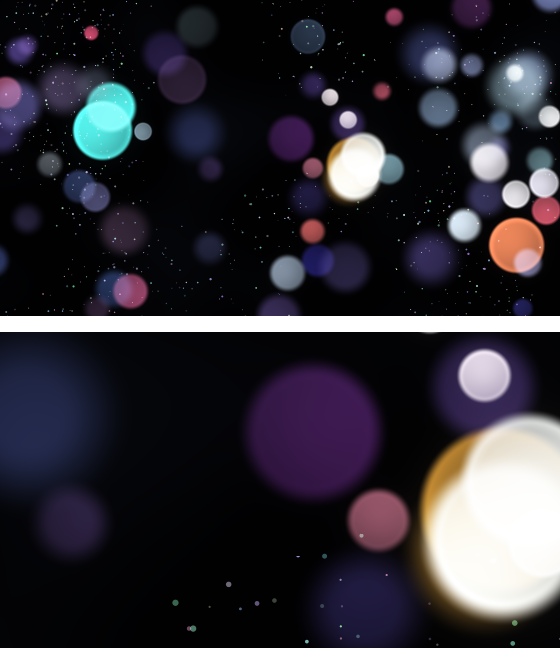
Top: the whole. Bottom: its middle third, enlarged.
Give the GLSL for this background, as a WebGL 1 fragment shader.

```glsl
precision highp float;

// Night bokeh: families of blurred light discs and a drift of tiny coloured
// sparks over near-black haze. Each family scatters its discs around a home
// point with a low-discrepancy sequence; all light is combined by screening.

#define MAX_DISCS 32
#define DUST_LAYERS 3
#define DUST_CELLS 32.0
#define DUST_CHANCE 0.22
#define DUST_SIZE 0.0027
#define HALO 0.13
#define RIM 0.22
#define HAZE 0.035

uniform vec2 u_resolution;

float hash(vec2 p) {
    vec3 q = fract(p.xyx * 0.1031);
    q += dot(q, q.yzx + 33.33);
    return fract((q.x + q.y) * q.z);
}

vec3 hash3(vec2 p) {
    return vec3(hash(p), hash(p + 17.3), hash(p + 41.7));
}

vec2 gradient(vec2 cell) {
    float angle = 6.2832 * hash(cell + 91.0);
    return vec2(cos(angle), sin(angle));
}

float gradientNoise(vec2 p) {
    vec2 i = floor(p), f = fract(p), e = vec2(1.0, 0.0);
    vec2 u = f * f * f * (f * (f * 6.0 - 15.0) + 10.0);
    float low = mix(dot(gradient(i), f), dot(gradient(i + e), f - e), u.x);
    float high = mix(dot(gradient(i + e.yx), f - e.yx),
                     dot(gradient(i + 1.0), f - 1.0), u.x);
    return mix(low, high, u.y);
}

vec3 screenBlend(vec3 base, vec3 light) {
    return 1.0 - (1.0 - base) * (1.0 - clamp(light, 0.0, 1.0));
}

// One lens disc: soft edge, slanted shading, thin rim when sharp, faint halo.
float disc(vec2 offset, float radius, float blur, float slant) {
    float d = length(offset) / radius;
    float body = 1.0 - smoothstep(1.0 - blur, 1.0 + blur, d);
    float shade = 0.92 + 0.16 * dot(offset / radius, vec2(cos(slant), sin(slant)));
    float rim = RIM * smoothstep(0.75, 1.0, d) * (1.0 - smoothstep(0.05, 0.3, blur));
    return body * (shade + rim) + HALO * exp(-1.6 * d * d * (1.0 - 0.5 * blur));
}

// Scatters count discs; area holds the home point (xy) and the spread (zw).
vec3 family(vec3 base, vec2 p, float count, float seed, vec4 area,
            float size, float blur, vec3 tint, float vary) {
    for (int i = 0; i < MAX_DISCS; i++) {
        float n = float(i);
        if (n >= count) break;
        vec2 key = vec2(n + 1.0, seed * 7.0);
        vec3 look = hash3(key);
        vec2 place = fract(n * vec2(0.7549, 0.5698) + hash3(vec2(seed)).xy
                           + 0.15 * hash3(key + 63.0).xy);
        vec2 center = area.xy + area.zw * (2.0 * place - 1.0);
        float radius = size * mix(0.45, 1.25, look.x);
        float soft = mix(0.04, blur, look.y) + 0.7 / (u_resolution.y * radius);
        vec3 hue = mix(vec3(1.0), 0.35 + 1.3 * hash3(key + 29.0), vary);
        base = screenBlend(base, tint * hue * disc(p - center, radius, soft, 6.28 * look.z));
    }
    return base;
}

// Sparks sit one per cell at most, gathered into drifts by noise.
vec3 dust(vec2 p, float layer) {
    float cells = DUST_CELLS * (1.0 + 0.37 * layer);
    vec2 grid = p * cells + layer * 19.7;
    vec2 cell = floor(grid);
    vec3 look = hash3(cell + layer * 53.0);
    vec2 spot = 0.2 + 0.6 * hash3(cell + 7.0).xy;
    float d = length(fract(grid) - spot) / cells;
    float radius = DUST_SIZE * mix(0.35, 1.2, look.y * look.y);
    float pixel = 1.0 / u_resolution.y;
    float drift = smoothstep(-0.2, 0.4, gradientNoise(p * 2.3 + 4.0));
    float lit = step(look.x, DUST_CHANCE * drift) * mix(0.25, 1.0, look.z);
    vec3 hue = mix(vec3(0.75, 0.85, 0.95), hash3(cell + 77.0), 0.45);
    return hue * lit * (1.0 - smoothstep(radius - 0.5 * pixel, radius + 0.7 * pixel, d));
}

void main() {
    vec2 p = gl_FragCoord.xy / u_resolution.y;
    vec4 everywhere = vec4(0.89, 0.5, 0.92, 0.52);
    vec4 rightCloud = vec4(1.53, 0.64, 0.2, 0.17);

    // Near-black ground with cool haze
    float cloud = smoothstep(-0.1, 0.6, gradientNoise(p * 2.6 + 11.0));
    vec3 col = vec3(0.003, 0.003, 0.007) + HAZE * cloud * vec3(0.5, 0.65, 1.0);

    // Dim far discs, then grey-blue clouds
    col = family(col, p, 30.0, 3.0, everywhere, 0.062, 0.55, vec3(0.16, 0.14, 0.24), 0.6);
    col = family(col, p, 5.0, 8.0, vec4(0.2, 0.6, 0.16, 0.3), 0.065, 0.5, vec3(0.26, 0.25, 0.4), 0.4);
    col = family(col, p, 7.0, 5.0, rightCloud, 0.072, 0.5, vec3(0.33, 0.4, 0.47), 0.15);
    col = family(col, p, 6.0, 12.0, everywhere, 0.05, 0.3, vec3(0.42, 0.48, 0.58), 0.2);

    // Coloured accents
    col = family(col, p, 8.0, 14.0, everywhere, 0.045, 0.4, vec3(0.62, 0.25, 0.36), 0.35);
    col = family(col, p, 2.0, 21.0, vec4(0.34, 0.66, 0.05, 0.08), 0.075, 0.2, vec3(0.3, 0.86, 0.84), 0.0);
    col = family(col, p, 1.0, 27.0, vec4(1.64, 0.22, 0.02, 0.02), 0.07, 0.08, vec3(0.85, 0.48, 0.32), 0.0);

    // Bright lights, with an amber fringe behind the central blaze
    col = family(col, p, 2.0, 31.0, vec4(1.11, 0.45, 0.03, 0.06), 0.09, 0.5, vec3(0.6, 0.42, 0.14), 0.0);
    col = family(col, p, 3.0, 34.0, vec4(1.13, 0.44, 0.04, 0.07), 0.068, 0.22, vec3(0.88, 0.89, 0.88), 0.0);
    col = family(col, p, 2.0, 37.0, vec4(1.07, 0.7, 0.04, 0.08), 0.055, 0.12, vec3(0.78, 0.76, 0.8), 0.08);
    col = family(col, p, 6.0, 43.0, vec4(1.55, 0.5, 0.2, 0.28), 0.052, 0.25, vec3(0.8, 0.82, 0.85), 0.05);

    for (int i = 0; i < DUST_LAYERS; i++) col = screenBlend(col, dust(p, float(i)));
    gl_FragColor = vec4(col, 1.0);
}
```
